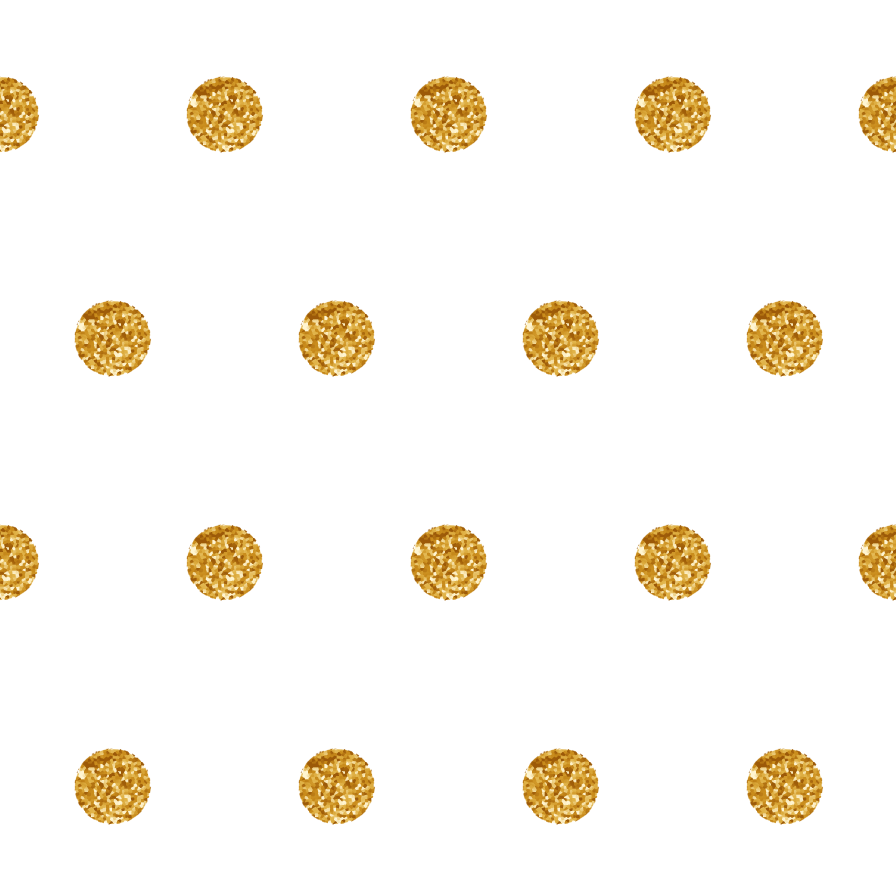
Write a Shadertoy shader that draws this pattern.

```glsl
// Staggered rows of gold glitter dots on white.
// Each dot is a disc filled with cellular flakes, toned by a hash and
// slightly darker at the top; whole repeats make the canvas tile.

#define REPEATS 4.0                  // dots across and rows down
#define RADIUS 0.168                 // dot radius, in repeats
#define SHIFT vec2(-0.003, 0.0104)   // offset of the lattice, in repeats
#define FLAKES 72.0                  // glitter flakes per repeat
#define ROUGHNESS 0.007              // raggedness of the rim, in repeats
#define PAPER vec3(1.0)
#define DEEP vec3(0.61, 0.35, 0.03)
#define AMBER vec3(0.79, 0.55, 0.11)
#define GOLD vec3(0.88, 0.70, 0.28)
#define SPARKLE vec3(1.0, 0.96, 0.82)

const int SAMPLES = 3;               // antialiasing samples per axis

// Integer hash of a cell: three values from 0 to 1
vec3 hash3(ivec2 cell) {
    uvec3 v = uvec3(ivec3(cell, cell.x + 37)) * 1664525u + 1013904223u;
    v += v.yzx * v.zxy;
    v ^= v >> 16u;
    v += v.yzx * v.zxy;
    v ^= v >> 15u;
    return vec3(v & 0xffffu) / 65535.0;
}

// Random value of the nearest flake
float flakeValue(vec2 p) {
    ivec2 base = ivec2(floor(p));
    float nearest = 9.0, value = 0.0;
    for (int y = -1; y <= 1; y++)
    for (int x = -1; x <= 1; x++) {
        ivec2 cell = base + ivec2(x, y);
        vec3 h = hash3(cell);
        vec2 d = vec2(cell) + 0.1 + 0.8 * h.xy - p;
        float dist = dot(d, d);
        if (dist < nearest) { nearest = dist; value = h.z; }
    }
    return value;
}

// Gold ramp from shadow to sparkle
vec3 goldRamp(float t) {
    vec3 c = mix(DEEP, AMBER, smoothstep(0.0, 0.36, t));
    c = mix(c, GOLD, smoothstep(0.36, 0.66, t));
    return mix(c, SPARKLE, smoothstep(0.66, 1.0, t));
}

// Position relative to the dot centre, odd rows moved by half a repeat
vec2 dotLocal(vec2 uv) {
    vec2 q = uv * REPEATS + SHIFT;
    q.x += 0.5 * mod(floor(q.y), 2.0);
    return fract(q) - 0.5;
}

// One sample of a dot over the paper
vec3 glitterDot(vec2 p, float blur) {
    float flake = flakeValue(p * FLAKES);
    float edge = length(p) - RADIUS + ROUGHNESS * (flake - 0.5);
    float topShade = smoothstep(0.3, 1.0, p.y / RADIUS);
    float clumps = sin(p.x * 61.0 + 2.0 * sin(p.y * 47.0)) * sin(p.y * 73.0 + 1.0);
    float tone = clamp(flake - 0.22 * topShade + 0.07 * clumps, 0.0, 1.0);
    return mix(goldRamp(tone), PAPER, smoothstep(-blur, blur, edge));
}

void mainImage(out vec4 fragColor, in vec2 fragCoord) {
    vec2 pixel = REPEATS / iResolution.xy;
    float blur = 0.5 * max(pixel.x, pixel.y);
    vec2 p = dotLocal(fragCoord / iResolution.xy);
    vec3 color = PAPER;

    // Supersample the flakes only where a dot can be
    if (length(p) < RADIUS + ROUGHNESS + 3.0 * blur) {
        color = vec3(0.0);
        for (int j = 0; j < SAMPLES; j++)
        for (int i = 0; i < SAMPLES; i++) {
            vec2 offset = (vec2(i, j) + 0.5) / float(SAMPLES) - 0.5;
            color += glitterDot(p + offset * pixel, blur);
        }
        color /= float(SAMPLES * SAMPLES);
    }
    fragColor = vec4(color, 1.0);
}
```
